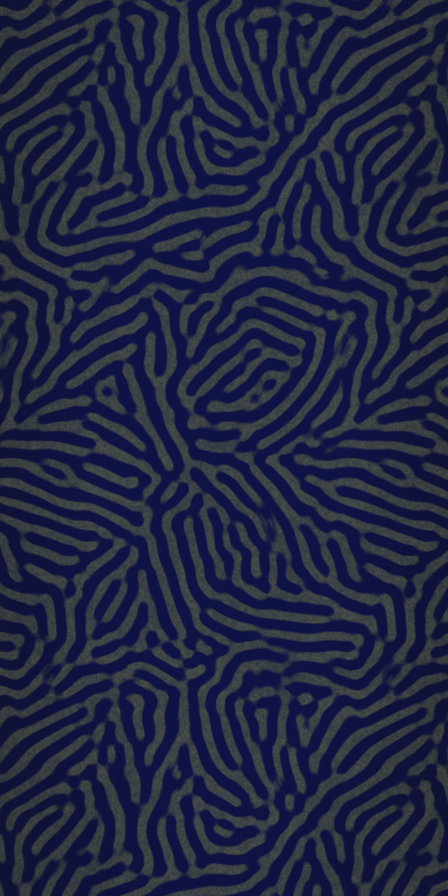
Reproduce this pattern procedurally as a WebGL 2 fragment shader.

```glsl
#version 300 es
precision highp float;
// Draws a tiling labyrinth of short grainy grey-green worm stripes on shaded navy.

uniform vec2 u_resolution;
out vec4 fragColor;

const float TAU = 6.2831853;
const float CELL = 0.0446;                // stripe period, in canvas widths
const vec2 CELLS = vec2(17.0, 34.0);      // stripe periods per tile
const vec2 PATCHES = vec2(6.0, 12.0);     // direction patches per tile
const float REACH = 2.4;                  // wavelet radius, in cells
const float EDGE = 0.0027;                // half width of the soft edge, in canvas widths
const int TAPS = 13;                      // one center tap and two rings of six

const vec3 NAVY = vec3(0.060, 0.070, 0.265);
const vec3 NAVY_SHADE = vec3(0.058, 0.066, 0.208);
const vec3 STRIPE_DARK = vec3(0.200, 0.225, 0.262);
const vec3 STRIPE_LIGHT = vec3(0.288, 0.310, 0.284);

// Sine-free hash: two-dimensional input, three values in 0..1.
vec3 hash3(vec2 p) {
    vec3 q = fract(p.xyx * vec3(0.1031, 0.1030, 0.0973));
    q += dot(q, q.yxz + 33.33);
    return fract((q.xxy + q.yzz) * q.zyx);
}

// Wraps integer cell coordinates so that the pattern tiles.
vec2 wrapCell(vec2 cell, vec2 count) {
    return floor(mod(cell + 0.5, count));
}

float valueNoise(vec2 p) {
    vec2 i = floor(p);
    vec2 f = smoothstep(0.0, 1.0, p - i);
    float low = mix(hash3(i).x, hash3(i + vec2(1, 0)).x, f.x);
    float high = mix(hash3(i + vec2(0, 1)).x, hash3(i + vec2(1, 1)).x, f.x);
    return mix(low, high, f.y);
}

vec2 unitVector(float angle) {
    return vec2(cos(angle), sin(angle));
}

// Unit vector of a random angle at a wrapped lattice corner.
vec2 cornerVector(vec2 corner) {
    return unitVector(TAU * hash3(wrapCell(corner, PATCHES) + 61.0).x);
}

// Smooth wave direction; halving the angle allows loops and three-way meetings.
vec2 waveDirection(vec2 p) {
    vec2 i = floor(p);
    vec2 f = smoothstep(0.0, 1.0, p - i);
    vec2 low = mix(cornerVector(i), cornerVector(i + vec2(1, 0)), f.x);
    vec2 high = mix(cornerVector(i + vec2(0, 1)), cornerVector(i + vec2(1, 1)), f.x);
    vec2 v = mix(low, high, f.y) + vec2(1e-5, 0.0);
    return unitVector(0.5 * atan(v.y, v.x));
}

// One wavelet: x is the height, yz its slope per radian.
vec3 wavelet(vec2 offset, vec2 direction, float turn) {
    float window = 1.0 - dot(offset, offset) / (REACH * REACH);
    if (window <= 0.0) return vec3(0.0);
    window *= window;
    float phase = TAU * (dot(direction, offset) + turn);
    return window * window * vec3(cos(phase), -sin(phase) * direction);
}

// Tap 0 is the center, 1..6 the inner ring, 7..12 the outer ring.
vec2 tapOffset(int tap) {
    if (tap == 0) return vec2(0.0);
    return (tap < 7 ? 0.28 : 0.56) * unitVector(float(tap) * TAU / 6.0);
}

float tapWeight(int tap) {
    return tap == 0 ? 1.0 : (tap < 7 ? 0.45 : -0.6);
}

// Evened wave level: scattered wavelets, normalised, then passed through
// an excite-and-inhibit filter that rounds the ends and evens the widths.
float stripeLevel(vec2 p) {
    vec3 field[TAPS];
    for (int t = 0; t < TAPS; t++) field[t] = vec3(0.0);
    for (int y = -3; y <= 3; y++) {
        for (int x = -3; x <= 3; x++) {
            vec2 cell = floor(p) + vec2(x, y);
            vec3 rnd = hash3(wrapCell(cell, CELLS) + 7.0);
            vec2 center = cell + rnd.xy;
            if (length(p - center) > REACH + 0.56) continue;
            vec2 direction = waveDirection(center * PATCHES / CELLS);
            for (int t = 0; t < TAPS; t++)
                field[t] += wavelet(p + tapOffset(t) - center, direction, rnd.z);
        }
    }
    float level = 0.0;
    for (int t = 0; t < TAPS; t++)
        level += tapWeight(t) * field[t].x / (length(field[t]) + 0.05);
    return level / 3.4;
}

// Speckle of two fine sizes plus a faint blotch, in 0..1.
float paperGrain(vec2 p) {
    return 0.50 * valueNoise(p * 250.0) + 0.28 * valueNoise(p * 120.0 + 31.0)
         + 0.22 * valueNoise(p * 14.0 + 57.0);
}

void main() {
    vec2 p = gl_FragCoord.xy / u_resolution.x;
    vec2 fromCenter = gl_FragCoord.xy / u_resolution - 0.5;
    float shade = smoothstep(0.25, 0.6, length(fromCenter * vec2(1.0, 0.7)));
    float tone = smoothstep(0.1, 0.95, paperGrain(p));

    vec3 ground = mix(NAVY, NAVY_SHADE, shade);
    vec3 stripe = mix(STRIPE_DARK, STRIPE_LIGHT, tone) * (1.0 - 0.12 * shade);

    float edgeDistance = (stripeLevel(p / CELL) - 0.15) / TAU * CELL;
    float cover = smoothstep(-EDGE, EDGE, edgeDistance);
    fragColor = vec4(mix(ground, stripe, cover), 1.0);
}
```
